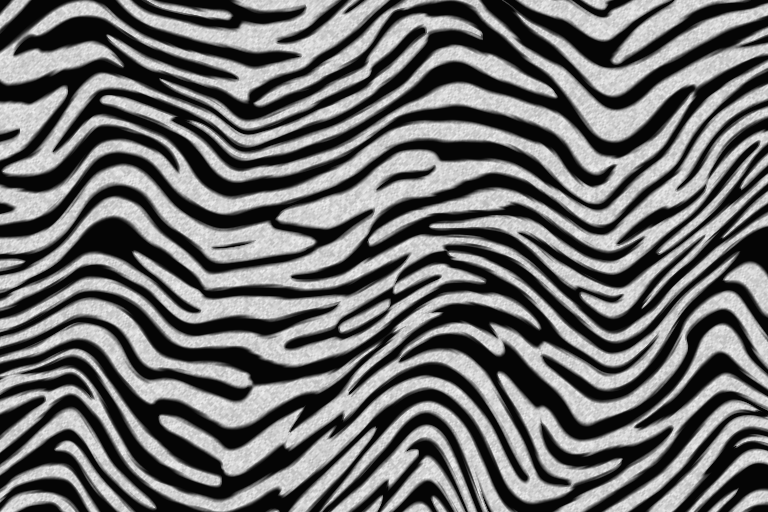
Write a Shadertoy shader that draws this pattern.

```glsl
// Zebra hide: black and pale stripes that bend, fork and taper.
// Wavelets of random phase are summed in a folded coordinate space; the phase
// of the sum gives the stripes, and its slope gives a distance for soft edges.

#define STRIPES 16.5               // stripes per canvas height
#define CELL vec2(0.27, 0.078)     // spacing of wavelets along and across
#define TILT 0.7                   // range of wavelet slopes
#define FOLD_PERIOD 0.70           // distance between V-shaped folds
#define FOLD_START 0.47            // position of the first fold
#define TAPER 1.3                  // variation of the stripe width
#define BALANCE -0.05              // share of dark against pale
#define SOFTNESS 0.0054            // half width of the stripe edge
#define GRAIN 0.23                 // contrast of the pale fur
#define PALE vec3(0.825)
#define DARK vec3(0.018)

const float TAU = 6.28319;

float hash(vec2 p) {
    return fract(sin(dot(p, vec2(127.1, 311.7))) * 43758.5453);
}

// Smooth value noise, 0 to 1
float noise(vec2 p) {
    vec2 i = floor(p), f = fract(p);
    f = f * f * f * (f * (f * 6.0 - 15.0) + 10.0);
    float low = mix(hash(i), hash(i + vec2(1, 0)), f.x);
    float high = mix(hash(i + vec2(0, 1)), hash(i + vec2(1, 1)), f.x);
    return mix(low, high, f.y);
}

// Bends the plane so that level lines run in folds and waves
vec2 foldSpace(vec2 p) {
    float x = p.x - FOLD_START - 0.15 * (p.y - 0.47);
    x += 0.2 * (noise(p * 2.7 + 4.0) - 0.5);
    float zigzag = acos(0.96 * cos(TAU * x / FOLD_PERIOD)) * 2.0 / TAU;
    float depth = 0.04 + 0.32 * noise(p * vec2(2.6, 1.7) + 11.0);
    float waves = 0.13 * noise(p * 3.2 + 23.0) + 0.035 * noise(p * 8.0 + 37.0);
    return vec2(p.x, p.y - depth * zigzag - waves);
}

// Stripe field: positive inside the dark stripes
float stripeField(vec2 p) {
    vec2 q = foldSpace(p);
    vec2 grid = q / CELL;
    vec2 wave = vec2(0.0);
    for (int y = -2; y <= 2; y++)
    for (int x = -2; x <= 2; x++) {
        vec2 id = floor(grid) + vec2(x, y);
        vec2 center = id + vec2(hash(id + 3.1), hash(id + 17.7));
        vec2 offset = grid - center;
        vec2 d = offset * CELL;
        float slope = TILT * (hash(id + 41.3) - 0.5);
        float phase = TAU * (STRIPES * (d.y + slope * d.x) + hash(id + 59.9));
        wave += exp(-2.2 * dot(offset, offset)) * vec2(cos(phase), sin(phase));
    }
    float width = TAPER * (noise(q * vec2(6.0, 17.0) + 71.0) - 0.5);
    return wave.y / (length(wave) + 0.04) + width + BALANCE;
}

void mainImage(out vec4 fragColor, in vec2 fragCoord) {
    vec2 p = fragCoord / iResolution.y;

    // Approximate distance to the stripe edge
    const float STEP = 0.002;
    float field = stripeField(p);
    vec2 slope = vec2(stripeField(p + vec2(STEP, 0.0)),
                      stripeField(p + vec2(0.0, STEP))) - field;
    float edge = field / max(length(slope) / STEP, 25.0);

    // Soft edges, frayed by hairs that follow the stripes
    edge += 0.005 * (noise(foldSpace(p) * vec2(28.0, 150.0)) - 0.5);
    float ink = smoothstep(-SOFTNESS, SOFTNESS, edge);

    // Fine diagonal fur grain on the pale parts
    vec2 fur = vec2(p.x + p.y, p.y - p.x);
    float grain = 0.75 * noise(fur * vec2(150.0, 230.0)) + 0.25 * noise(p * 60.0 + 9.0);
    vec3 pale = PALE + GRAIN * (grain - 0.5);

    fragColor = vec4(mix(pale, DARK, ink), 1.0);
}
```
